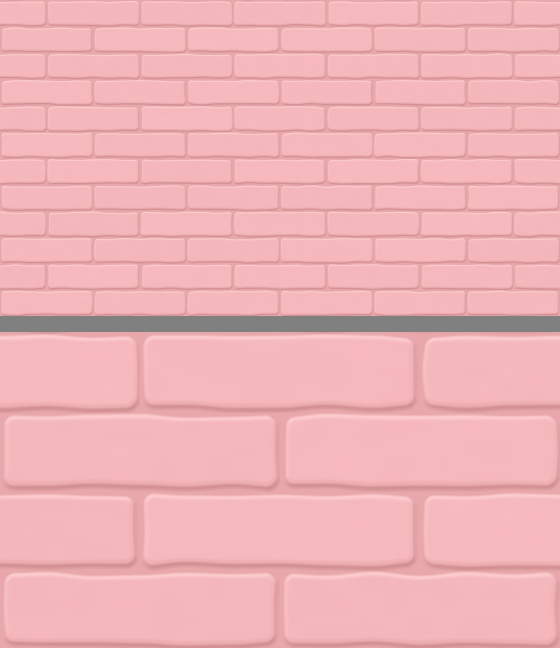
Top: the whole. Bottom: its middle third, enlarged.
This texture is drawn by a Shadertoy shader. Its source:

```glsl
#define COLUMNS 6.0
#define ROWS 12.0
#define JOINT 0.055
#define CORNER 0.13
#define WOBBLE 0.065
#define RIM 0.075
#define ROW_SHIFT 0.03
#define TONE_SPREAD 0.012
#define FACE vec3(0.96, 0.72, 0.74)
#define MORTAR vec3(0.91, 0.66, 0.67)
#define SHADOW vec3(0.82, 0.56, 0.57)
#define HIGHLIGHT vec3(0.99, 0.80, 0.81)

float hash(vec2 p) {
    vec3 q = fract(p.xyx * 0.1031);
    q += dot(q, q.yzx + 33.33);
    return fract((q.x + q.y) * q.z);
}

float valueNoise(vec2 p) {
    vec2 i = floor(p), f = fract(p);
    f = f * f * (3.0 - 2.0 * f);
    vec2 e = vec2(0.0, 1.0);
    return mix(mix(hash(i), hash(i + e.yx), f.x),
               mix(hash(i + e.xy), hash(i + e.yy), f.x), f.y);
}

// Signed distance to a rounded brick with uneven edges
float brickDistance(vec2 p, vec2 halfSize, vec2 seed) {
    vec2 q = abs(p) - halfSize + CORNER;
    float box = length(max(q, 0.0)) + min(max(q.x, q.y), 0.0) - CORNER;
    return box + WOBBLE * (valueNoise(p * 1.7 + seed) - 0.4);
}

void mainImage(out vec4 fragColor, in vec2 fragCoord) {
    // Running bond: odd rows move by half a brick
    vec2 grid = fragCoord / iResolution.xy * vec2(COLUMNS, ROWS);
    grid.y += ROW_SHIFT;
    grid.x += 0.5 * mod(floor(grid.y), 2.0);

    // Wrapped brick index, so variation continues across the canvas edges
    vec2 id = mod(floor(grid), vec2(COLUMNS, ROWS));
    vec2 seed = id * vec2(17.0, 13.0) + 40.0;

    // Local position in units of one row height
    vec2 cell = vec2(iResolution.x / iResolution.y * ROWS / COLUMNS, 1.0);
    vec2 p = (fract(grid) - 0.5) * cell - vec2(0.0, ROW_SHIFT);
    vec2 halfSize = 0.5 * cell - JOINT;

    // Edge direction and light from the upper left
    float d = brickDistance(p, halfSize, seed);
    vec2 e = vec2(0.02, 0.0);
    vec2 slope = vec2(
        brickDistance(p + e.xy, halfSize, seed) - brickDistance(p - e.xy, halfSize, seed),
        brickDistance(p + e.yx, halfSize, seed) - brickDistance(p - e.yx, halfSize, seed));
    float light = dot(slope / max(length(slope), 0.001), normalize(vec2(-0.35, 1.0)));
    float lit = max(light, 0.0);
    float shaded = max(-light, 0.0);

    // Mortar with the shadow below each brick
    float shadowFade = 1.0 - smoothstep(0.02, 0.09, d);
    vec3 color = mix(MORTAR, SHADOW, shadowFade * shaded);

    // Brick face with slight tone changes and soft mottling
    float tone = hash(id + 7.0) - 0.5;
    float mottle = valueNoise(p * vec2(3.0, 6.0) + seed) - 0.5;
    vec3 face = FACE + TONE_SPREAD * (tone + 0.6 * mottle);

    // Bevel: bright upper rim, dim lower rim
    float bevel = smoothstep(-RIM, -0.25 * RIM, d);
    face = mix(face, HIGHLIGHT, bevel * lit);
    face = mix(face, MORTAR, 0.75 * bevel * shaded);

    float blur = max(0.02, 0.75 * ROWS / iResolution.y);
    color = mix(color, face, 1.0 - smoothstep(-blur, blur, d));
    fragColor = vec4(color, 1.0);
}
```
